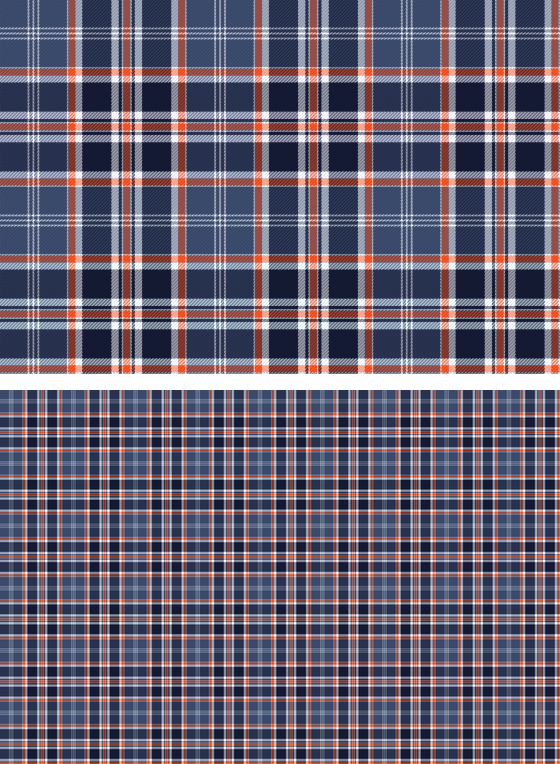
Top, the tile; bottom, the same tile 3 across and 3 down.
This pattern is drawn by a Shadertoy shader. Its source:

```glsl
#define REPEATS vec2(3.0, 2.0)     // whole plaid repeats across and down
#define CENTRE 0.679               // axis of the narrow red stripe in a repeat
#define SETT 256.0                 // stripe units per repeat
#define TWILL 56.0                 // diagonal ribs per repeat
#define RIB_MIX 0.13               // how far ribs favour warp or weft
#define RIB_SHADE 0.07             // light and dark of the ribs
#define NAVY vec3(0.08, 0.10, 0.20)
#define BLUE vec3(0.23, 0.29, 0.42)
#define RED vec3(0.94, 0.32, 0.14)
#define WHITE vec3(0.99, 0.99, 1.00)
#define LAVENDER vec3(0.94, 0.93, 1.00)
#define TEAL vec3(0.90, 0.98, 1.00)

const float TAU = 6.2831853;

// Pixel coverage of the stripe from lo to hi
float stripe(float d, float lo, float hi, float px) {
    return clamp((hi - d) / px + 0.5, 0.0, 1.0)
         - clamp((lo - d) / px + 0.5, 0.0, 1.0);
}

// Mirrored thread sequence: d runs from the red axis out to the blue axis
vec3 threads(float d, float px, vec3 pale) {
    vec3 ground = mix(BLUE, NAVY, stripe(d, -9.0, 81.0, px));

    float red = stripe(d, -9.0, 4.7, px) + stripe(d, 70.5, 80.0, px);

    float light = stripe(d, 4.7, 6.8, px)       // piping of the narrow red
                + stripe(d, 11.0, 21.0, px)     // inner pale band
                + stripe(d, 61.0, 70.5, px)     // outer pale band
                + stripe(d, 80.0, 82.0, px)     // piping of the outer red
                + stripe(d, 120.0, 122.4, px)   // triple pinstripe, sides
                + stripe(d, 126.8, 140.0, px);  // triple pinstripe, middle

    vec3 col = mix(ground, RED, clamp(red, 0.0, 1.0));
    return mix(col, pale, clamp(light, 0.0, 1.0));
}

void mainImage(out vec4 fragColor, in vec2 fragCoord) {
    vec2 uv = fragCoord / iResolution.xy;
    uv.y = 1.0 - uv.y;
    vec2 cell = uv * REPEATS;
    vec2 px = SETT * REPEATS / iResolution.xy;

    // Diagonal ribs, faded out where they are too fine to resolve
    float ribsPerPixel = TWILL * max(px.x, px.y) / SETT;
    float rib = sin(TAU * TWILL * (cell.x + cell.y));
    rib *= 1.0 - smoothstep(0.36, 0.55, ribsPerPixel);

    // Distance to the stripe axes, with edges nudged by the ribs
    vec2 d = abs(fract(cell - CENTRE + 0.5) - 0.5) * SETT + 0.3 * rib;

    // Pale weft drifts from lavender to teal once over the canvas height
    float drift = 0.5 + 0.5 * cos(TAU * (uv.y - 0.79));
    vec3 warp = threads(d.x, px.x, WHITE);
    vec3 weft = threads(d.y, px.y, mix(LAVENDER, TEAL, drift));

    // Interlace warp and weft
    vec3 col = mix(warp, weft, 0.5 + RIB_MIX * rib);
    col *= 1.0 + RIB_SHADE * rib;
    fragColor = vec4(clamp(col, 0.0, 1.0), 1.0);
}
```
